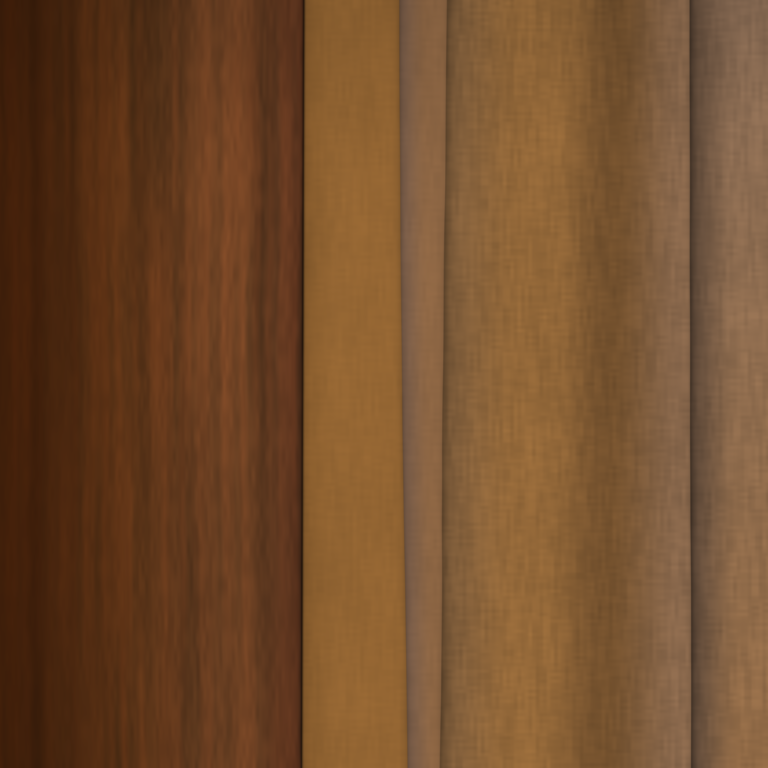
Reproduce this texture procedurally as a three.js fragment shader.

```glsl
varying vec2 vUv;

float hash(vec2 p) {
  return fract(sin(dot(p, vec2(127.1, 311.7))) * 43758.5453);
}

float noise(vec2 p) {
  vec2 cell = floor(p);
  vec2 f = fract(p);
  f = f * f * (3.0 - 2.0 * f);
  return mix(mix(hash(cell), hash(cell + vec2(1.0, 0.0)), f.x),
             mix(hash(cell + vec2(0.0, 1.0)), hash(cell + 1.0), f.x), f.y);
}

float fbm(vec2 p) {
  float sum = 0.0;
  float weight = 0.5;
  for (int i = 0; i < 4; i++) {
    sum += weight * noise(p);
    p = p * 2.03 + 17.3;
    weight *= 0.5;
  }
  return sum / 0.9375;
}

// Soft bell centred on a vertical line
float band(float x, float center, float width) {
  float d = (x - center) / width;
  return exp(-d * d);
}

// Darkening that fades away from an edge
float falloff(float dist, float width) {
  return exp(-max(dist, 0.0) / width);
}

float cover(float x, float edge) {
  return smoothstep(edge - 0.0013, edge + 0.0013, x);
}

vec3 wood(vec2 uv, float edge) {
  float x = uv.x + 0.010 * (noise(uv * vec2(7.0, 4.0)) - 0.5)
                 + 0.003 * (noise(uv * vec2(25.0, 18.0)) - 0.5);
  vec3 color = mix(vec3(0.262, 0.125, 0.040), vec3(0.345, 0.190, 0.080),
                   smoothstep(0.0, 0.17, uv.x));
  color = mix(color, vec3(0.425, 0.252, 0.135), smoothstep(0.13, 0.30, uv.x));
  color = mix(color, vec3(0.355, 0.200, 0.115), smoothstep(0.31, edge, uv.x));

  // Wide streaks, narrow grain and short pores
  float streak = fbm(vec2(x * 38.0, uv.y * 1.3)) - 0.5;
  float grain = noise(vec2(x * 125.0, uv.y * 3.5)) - 0.5;
  float pores = noise(vec2(x * 240.0, uv.y * 42.0)) - 0.5;
  float clarity = mix(0.45, 1.0, smoothstep(0.05, 0.22, uv.x));
  color *= 1.0 + clarity * (0.34 * streak + 0.20 * grain + 0.13 * pores);
  color += vec3(0.025, -0.005, -0.006) * grain * clarity;
  color *= 1.0 - 0.16 * band(x, 0.045, 0.011) - 0.10 * band(x, 0.095, 0.008);
  color *= 1.0 - 0.10 * smoothstep(0.75, 1.0, uv.y);
  return color * (1.0 - 0.55 * falloff(edge - uv.x, 0.003));
}

vec3 plainStrip(float x, float left, float right) {
  vec3 color = mix(vec3(0.545, 0.370, 0.180), vec3(0.580, 0.397, 0.198),
                   smoothstep(left, left + 0.05, x));
  color *= 1.0 - 0.12 * falloff(x - left, 0.006);
  return color * (1.0 - 0.16 * falloff(right - x, 0.004));
}

vec3 narrowStrip(float x, float left, float right) {
  vec3 color = mix(vec3(0.485, 0.370, 0.290), vec3(0.555, 0.400, 0.265),
                   smoothstep(left, left + 0.036, x));
  color *= 1.0 - 0.22 * falloff(x - left, 0.004);
  return color * (1.0 - 0.10 * falloff(right - x, 0.003));
}

vec3 roundedFold(vec2 uv, float left, float right) {
  float valley = mix(0.778, 0.800, uv.y);
  vec3 color = mix(vec3(0.520, 0.380, 0.240), vec3(0.578, 0.407, 0.222),
                   smoothstep(left, left + 0.10, uv.x));
  color = mix(color, vec3(0.455, 0.318, 0.178),
              smoothstep(valley - 0.075, valley, uv.x));
  color = mix(color, vec3(0.540, 0.408, 0.298),
              smoothstep(valley + 0.005, right - 0.012, uv.x));
  color *= 1.0 - 0.34 * falloff(uv.x - left, 0.008);
  return color * (1.0 - 0.12 * falloff(right - uv.x, 0.003));
}

vec3 sidePanel(vec2 uv, float left) {
  vec3 lit = mix(vec3(0.575, 0.420, 0.275), vec3(0.550, 0.430, 0.335), uv.y);
  vec3 color = mix(vec3(0.395, 0.305, 0.235), lit,
                   smoothstep(left, left + 0.065, uv.x));
  return color * (1.0 - 0.42 * falloff(uv.x - left, 0.005));
}

// Brightness of the woven surface
float weave(vec2 uv, float strength) {
  float warp = noise(uv * vec2(210.0, 34.0)) - 0.5;
  float weft = noise(uv * vec2(65.0, 230.0) + 31.0) - 0.5;
  float mottle = fbm(uv * vec2(22.0, 12.0)) - 0.5;
  return 1.0 + strength * (0.10 * warp + 0.06 * weft) + 0.07 * mottle;
}

void main() {
  vec2 uv = vUv;
  float wobble = 0.0022 * (noise(vec2(uv.y * 9.0, 4.0)) - 0.5);
  float woodEdge = mix(0.393, 0.396, uv.y);
  float stripEdge = 0.520 + 0.011 * pow(1.0 - uv.y, 1.5) + 0.4 * wobble;
  float foldEdge = mix(0.573, 0.582, uv.y) + wobble;
  float panelEdge = mix(0.900, 0.898, uv.y) + 0.5 * wobble;

  // Cloth layers from left to right
  vec3 cloth = plainStrip(uv.x, woodEdge, stripEdge);
  cloth = mix(cloth, narrowStrip(uv.x, stripEdge, foldEdge), cover(uv.x, stripEdge));
  cloth = mix(cloth, roundedFold(uv, foldEdge, panelEdge), cover(uv.x, foldEdge));
  cloth = mix(cloth, sidePanel(uv, panelEdge), cover(uv.x, panelEdge));
  cloth *= weave(uv, mix(0.45, 1.0, cover(uv.x, foldEdge)));
  cloth *= 1.0 - 0.07 * smoothstep(0.75, 1.0, uv.y);

  vec3 color = mix(wood(uv, woodEdge), cloth, cover(uv.x, woodEdge));
  color *= 1.0 - 0.35 * band(uv.x, woodEdge, 0.0018);
  gl_FragColor = vec4(color, 1.0);
}
```
